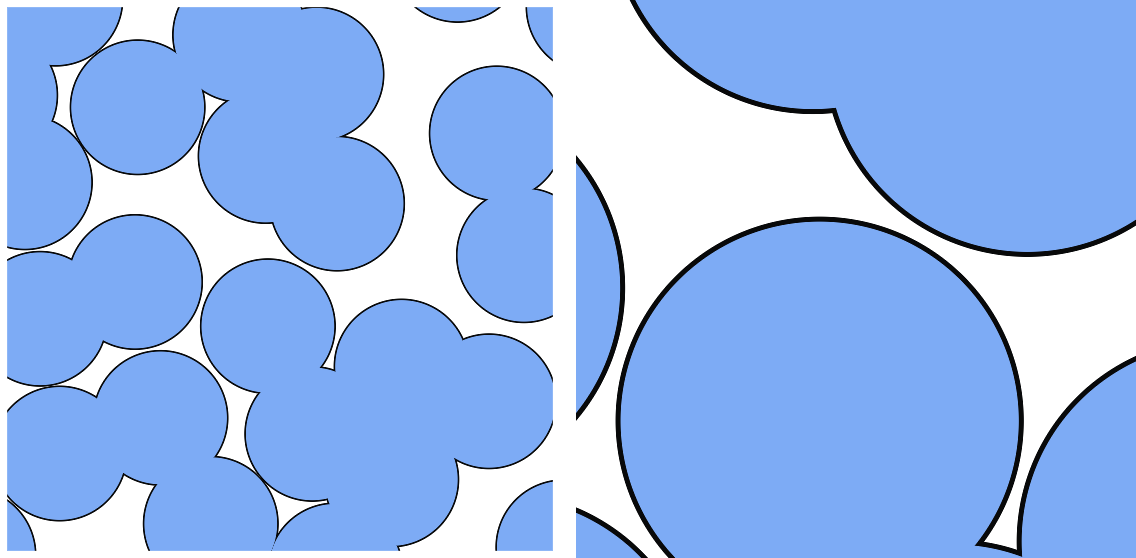
Left: the whole. Right: its middle third, enlarged.
Give the GLSL for this pattern, as a WebGL 1 fragment shader.

```glsl
precision highp float;
// Overlapping equal blue discs, merged under one thin dark outline, in a white margin.
uniform vec2 u_resolution;

const vec3 PAPER = vec3(1.0);
const vec3 DISC_BLUE = vec3(0.49, 0.67, 0.96);
const vec3 INK = vec3(0.03, 0.035, 0.04);

// Sine-free hash of a cell index, 0 to 1
float hash(vec2 cell) {
    vec3 q = fract(cell.xyx * vec3(0.1031, 0.1030, 0.0973));
    q += dot(q, q.yzx + 33.33);
    return fract((q.x + q.y) * q.z);
}

// Disc centre: a staggered lattice point pushed in a random direction
vec2 discCentre(vec2 cell, vec2 spacing) {
    float stagger = 0.5 * mod(cell.y, 2.0);
    float angle = 6.2832 * hash(cell + 57.0);
    float push = mix(0.042, 0.06, hash(cell + 113.0));
    return (cell + vec2(0.5 + stagger, 0.5)) * spacing + push * vec2(cos(angle), sin(angle));
}

// Signed distance to the union of all discs, negative inside
float discUnion(vec2 p) {
    vec2 spacing = vec2(0.2476, 0.2145);
    float nearest = 10.0;
    for (int j = -1; j <= 1; j++) {
        float row = floor(p.y / spacing.y) + float(j);
        float column = floor(p.x / spacing.x - 0.5 * mod(row, 2.0));
        for (int i = -1; i <= 1; i++) {
            vec2 centre = discCentre(vec2(column + float(i), row), spacing);
            nearest = min(nearest, distance(p, centre));
        }
    }
    return nearest - 0.1204;
}

void main() {
    float pixel = 1.0 / u_resolution.y;
    vec2 p = gl_FragCoord.xy * pixel;
    vec2 size = u_resolution * pixel;

    // Turn the lattice so that its rows do not follow the canvas
    vec2 turned = mat2(0.94, 0.34, -0.34, 0.94) * p + vec2(1.7, 2.3);
    float d = discUnion(turned);

    // Fill, then outline
    float soft = 0.8 * pixel;
    float fill = clamp(0.5 - d / soft, 0.0, 1.0);
    float line = clamp(0.5 + (0.0015 - abs(d)) / soft, 0.0, 1.0);
    vec3 color = mix(mix(PAPER, DISC_BLUE, fill), INK, line);

    // Plain margin cuts the discs off straight
    vec2 toEdge = min(p, size - p) - 0.0128;
    float inside = clamp(0.5 + min(toEdge.x, toEdge.y) / pixel, 0.0, 1.0);
    gl_FragColor = vec4(mix(PAPER, color, inside), 1.0);
}
```
